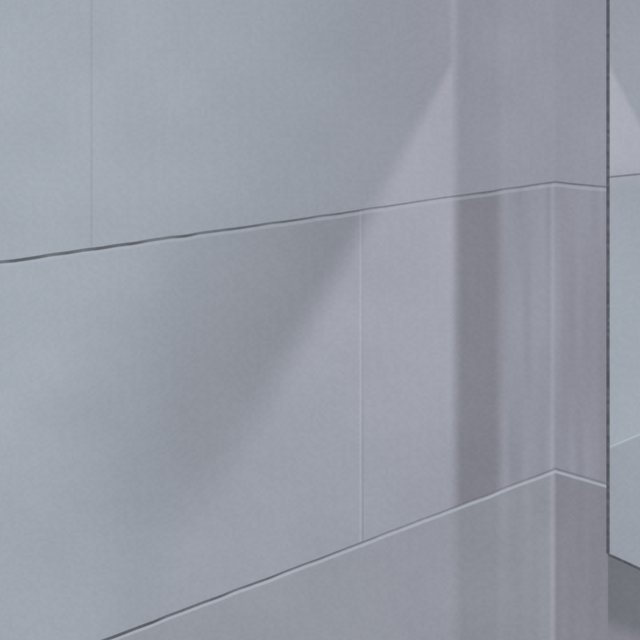
A WebGL 1 fragment shader for this texture:

```glsl
precision highp float;
uniform vec2 u_resolution;

#define CORNER_X 0.868
#define MIRROR_X 0.950
#define TOP_SEAM 0.716
#define ROW_STEP 0.448
#define SEAM_WIDTH 0.0021
#define GRAIN 0.018
#define PALE vec3(0.64, 0.67, 0.71)
#define MID vec3(0.58, 0.60, 0.64)
#define SHADE vec3(0.49, 0.50, 0.53)
#define DARK vec3(0.32, 0.33, 0.35)
#define SUNLIT vec3(0.645, 0.655, 0.70)

float hash(vec2 p) {
  return fract(sin(dot(p, vec2(127.1, 311.7))) * 43758.5453);
}

float noise(vec2 p) {
  vec2 i = floor(p), f = fract(p);
  f = f * f * (3.0 - 2.0 * f);
  return mix(mix(hash(i), hash(i + vec2(1.0, 0.0)), f.x),
             mix(hash(i + vec2(0.0, 1.0)), hash(i + 1.0), f.x), f.y);
}

float line(float d, float halfWidth, float aa) {
  return 1.0 - smoothstep(halfWidth - aa, halfWidth + aa, abs(d));
}

float band(float x, float a, float b, float soft) {
  return smoothstep(a - soft, a + soft, x) * (1.0 - smoothstep(b - soft, b + soft, x));
}

// Seam height in perspective on the two walls meeting at the corner
float seamHeight(float x, float row) {
  float h = TOP_SEAM - row * ROW_STEP;
  float left = 0.1455 + 0.525 * (TOP_SEAM - h);
  float right = -0.104 - 0.4375 * (TOP_SEAM - h);
  return h + (x - CORNER_X) * (x < CORNER_X ? left : right);
}

// Light and shadow falling on the walls
vec3 wallLight(vec2 p, float lower, float bottom, float sideWall) {
  vec3 c = mix(PALE, MID, smoothstep(0.0, 0.75, p.x) * 0.8);
  float drop = max(0.902 - p.y, 0.0);
  float edge = p.x - 0.707 + 0.545 * drop + 0.08 * drop * drop * drop - 0.02 * drop * drop;
  float soft = 0.008 + 0.075 * drop;
  float beam = smoothstep(-soft, soft, edge) * (1.0 - smoothstep(0.702, 0.722, p.x));
  float dusk = smoothstep(-0.42, 0.0, edge) * (1.0 - smoothstep(0.0, 0.06, edge));
  c = mix(c, SHADE, dusk * mix(0.22, 0.58, lower) * smoothstep(-0.15, 0.5, p.y));
  c = mix(c, mix(MID + 0.015, SUNLIT, smoothstep(0.0, 0.75, p.y)), beam * 0.9);

  // Vertical shadow strip and streaks by the corner
  float strip = band(p.x, 0.713, 0.782, 0.012);
  c = mix(c, SHADE, strip * mix(0.30, 0.92, lower) * (1.0 - 0.35 * bottom));
  float streak = noise(vec2(p.x * 85.0, p.y * 4.0));
  float nearCorner = smoothstep(0.77, 0.80, p.x);
  c = mix(c, SHADE, nearCorner * (0.16 + 0.40 * lower * streak));
  c = mix(c, SHADE, sideWall * (0.12 + 0.50 * bottom));
  c += vec3(0.008, -0.003, 0.004) * smoothstep(0.5, 0.85, p.x);
  return mix(c, SHADE + 0.07, bottom * (1.0 - sideWall) * 0.45);
}

vec3 tiledWalls(vec2 p, float aa) {
  float sideWall = smoothstep(CORNER_X - 0.003, CORNER_X + 0.003, p.x);
  float lower = smoothstep(-aa, aa, seamHeight(p.x, 0.0) - p.y);
  float bottom = smoothstep(-aa, aa, seamHeight(p.x, 1.0) - p.y);
  vec3 c = wallLight(p, lower, bottom, sideWall);

  // Faint staggered upright joints and the corner
  float joint = line(p.x - 0.143, 0.0015, 0.002) * (1.0 - lower) * 0.16;
  joint += line(p.x - 0.567, 0.001, 0.002) * lower * (1.0 - bottom)
         * (0.08 + 0.30 * smoothstep(0.55, 0.15, p.y));
  c = mix(c, SHADE - 0.03, joint);
  c += 0.035 * line(p.x - 0.563, 0.0015, 0.002) * lower * (1.0 - bottom);
  c += 0.04 * line(p.x - CORNER_X + 0.005, 0.003, 0.004) * lower;

  // Worn horizontal seams: dark gap above a pale tile edge
  for (int i = 0; i < 2; i++) {
    float row = float(i);
    float wear = noise(vec2(p.x * 38.0, row * 7.0 + 3.0));
    float d = p.y - seamHeight(p.x, row) + 0.0016 * (wear - 0.5);
    float thin = mix(1.15, 0.60, smoothstep(0.08, 0.65, p.x));
    float fade = mix(0.95, 0.60 - 0.2 * row, smoothstep(0.15 + 0.1 * row, 0.7, p.x));
    float gap = line(d, SEAM_WIDTH * thin, aa) * fade * (0.6 + 0.4 * wear);
    c = mix(c, PALE + 0.05, line(d + 0.0050, 0.0022, 0.002) * (0.4 + 0.35 * row));
    c = mix(c, DARK, gap);
  }
  return c;
}

vec3 mirrorCabinet(vec2 p, float aa) {
  float x = p.x - MIRROR_X;
  vec3 c = mix(MID + 0.015, PALE - 0.01, smoothstep(0.9, 0.5, p.y));
  float glow = 0.902 - 1.95 * x - p.y;
  c = mix(c, SUNLIT + 0.02, smoothstep(-0.012, 0.012, glow) * smoothstep(0.70, 0.75, p.y));
  float high = p.y - 0.723 - 0.10 * x;
  float low = p.y - 0.299 - 0.42 * x;
  c = mix(c, SHADE - 0.05, line(high, 0.0014, aa) * 0.8);
  c = mix(c, PALE + 0.06, line(low, 0.0028, aa) * 0.8);
  return mix(c, MID + 0.01, smoothstep(aa, -aa, low) * 0.7);
}

void main() {
  vec2 p = gl_FragCoord.xy / u_resolution;
  float aa = 1.0 / min(u_resolution.x, u_resolution.y);
  vec3 color = tiledWalls(p, aa);

  // Cabinet with its rim and the shadow beneath it
  float base = 0.134 - 0.46 * (p.x - MIRROR_X);
  float inside = smoothstep(-aa, aa, p.x - MIRROR_X);
  float above = smoothstep(-aa, aa, p.y - base);
  float under = inside * smoothstep(0.005, 0.045, p.y + 0.35 * (p.x - MIRROR_X));
  color = mix(color, SHADE - 0.06, under * 0.85);
  color = mix(color, mirrorCabinet(p, aa), inside * above);
  float rim = line(p.x - MIRROR_X, 0.0026, aa) * above;
  rim = max(rim, line(p.y - base, 0.0022, aa) * inside);
  color = mix(color, DARK - 0.02, rim * (0.65 + 0.3 * noise(p * 180.0)));

  // Soft blotches and fine grain
  color += GRAIN * (noise(p * 14.0) - 0.5) + GRAIN * (noise(p * 230.0) - 0.5);
  gl_FragColor = vec4(color, 1.0);
}
```
